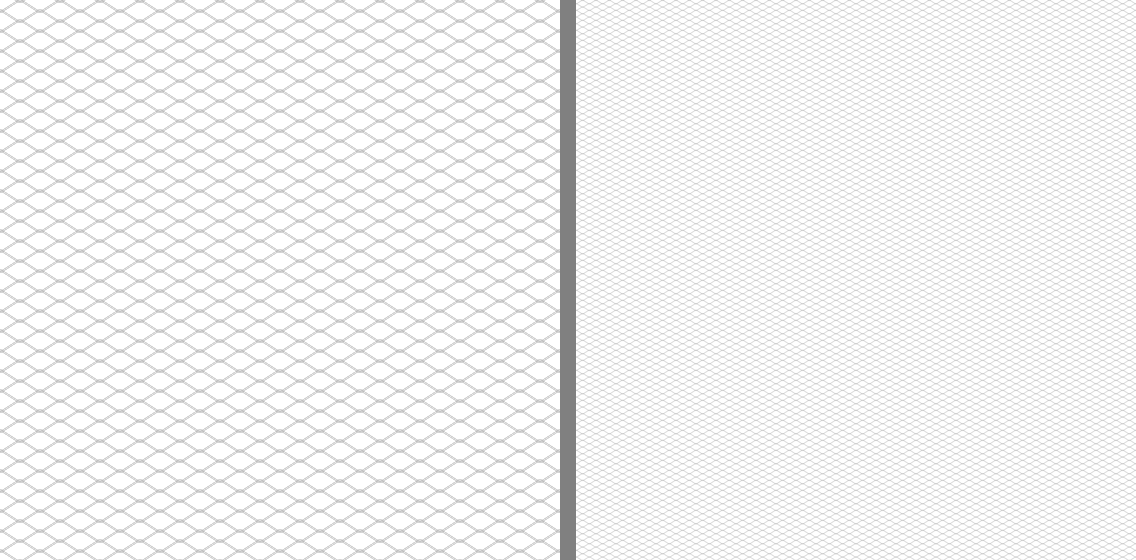
Left: one tile. Right: repeated 3 by 3.
Write a Shadertoy shader that draws this pattern.

```glsl
// Chain-link style mesh: thin outlined wires woven into flat diamonds on white.
// Each wire is a clamped triangle wave; two families of opposite phase touch at
// the nodes. Whole numbers of cells across and down make it tile.

const float CELLS_ACROSS = 14.0;
const float CELLS_DOWN   = 28.0;
const float CELL_HEIGHT  = CELLS_ACROSS / CELLS_DOWN;  // in cell widths
const float NODE_HEIGHT  = 0.2225;   // first node above the lower left corner
const float WIRE_SLOPE   = 0.64;
const float NODE_OVERLAP = 0.018;    // how far a bend reaches past its node
const float WIRE_RADIUS  = 0.0225;
const float OUTLINE      = 0.009;

const vec3 BACKGROUND = vec3(1.0);
const vec3 WIRE_CORE  = vec3(0.93);
const vec3 WIRE_EDGE  = vec3(0.60);

float smoothMin(float a, float b, float k) {
    float h = max(k - abs(a - b), 0.0) / k;
    return min(a, b) - 0.25 * h * h * k;
}

// Height of a wire around its middle line; crests lie at whole x
float wireHeight(float x) {
    float u = 0.25 - abs(fract(x + 0.5) - 0.5);
    float limit = 0.25 * CELL_HEIGHT + NODE_OVERLAP;
    return sign(u) * smoothMin(WIRE_SLOPE * abs(u), limit, 0.016);
}

// Distance to the nearest wire of one family; phase is +1 or -1
float wireDistance(vec2 p, float phase) {
    float middle = NODE_HEIGHT - phase * 0.25 * CELL_HEIGHT;
    float gap = p.y - middle - phase * wireHeight(p.x);
    gap -= CELL_HEIGHT * round(gap / CELL_HEIGHT);
    float e = 0.002;
    float slope = (wireHeight(p.x + e) - wireHeight(p.x - e)) / (2.0 * e);
    return abs(gap) / sqrt(1.0 + slope * slope);
}

float coverage(float d, float pixel) {
    return clamp(0.5 - d / pixel, 0.0, 1.0);
}

void mainImage(out vec4 fragColor, in vec2 fragCoord) {
    vec2 p = fragCoord / iResolution.xy * CELLS_ACROSS;
    float pixel = CELLS_ACROSS / min(iResolution.x, iResolution.y);

    // Gather both wire families, keeping both outlines where they cross
    float body = 0.0;
    float bare = 1.0;
    for (int i = 0; i < 2; i++) {
        float d = wireDistance(p, 1.0 - 2.0 * float(i));
        float whole = coverage(d - WIRE_RADIUS, pixel);
        float core = coverage(d - WIRE_RADIUS + OUTLINE, pixel);
        body = max(body, whole);
        bare *= 1.0 - (whole - core);
    }

    vec3 color = mix(BACKGROUND, WIRE_CORE, body);
    color = mix(color, WIRE_EDGE, 1.0 - bare);
    fragColor = vec4(color, 1.0);
}
```
